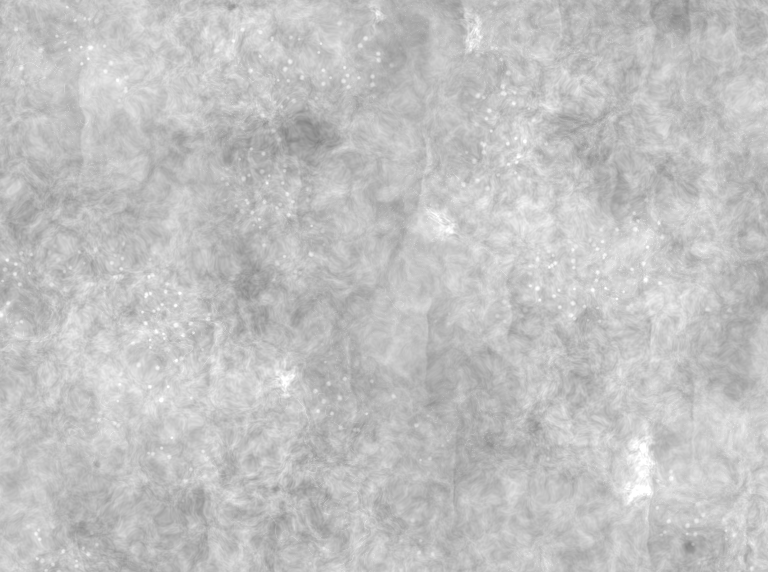
Reproduce this texture procedurally as a Shadertoy shader.

```glsl
const float BASE_GREY = 0.767;

float hash(vec2 cell, float seed) {
    uvec2 u = uvec2(ivec2(cell) + 4096) * uvec2(1597334673u, 3812015801u);
    uint h = (u.x ^ u.y) + uint(seed) * 2654435769u;
    h = (h ^ (h >> 16)) * 2246822519u;
    h = (h ^ (h >> 13)) * 3266489917u;
    return float((h ^ (h >> 16)) >> 8) / 16777216.0;
}

vec2 hash2(vec2 cell, float seed) {
    return vec2(hash(cell, seed), hash(cell, seed + 1.0));
}

mat2 rotation(float angle) {
    float c = cos(angle), s = sin(angle);
    return mat2(c, s, -s, c);
}

float cornerSlope(vec2 cell, vec2 offset, float seed) {
    float angle = 6.28319 * hash(cell, seed);
    return dot(vec2(cos(angle), sin(angle)), offset);
}

float gradientNoise(vec2 p, float seed) {
    vec2 i = floor(p), f = p - i;
    vec2 w = f * f * f * (f * (f * 6.0 - 15.0) + 10.0);
    vec2 e = vec2(1.0, 0.0);
    float low = mix(cornerSlope(i, f, seed), cornerSlope(i + e, f - e, seed), w.x);
    float high = mix(cornerSlope(i + e.yx, f - e.yx, seed), cornerSlope(i + 1.0, f - 1.0, seed), w.x);
    return mix(low, high, w.y);
}

float fbm(vec2 p, int octaves, float gain, float seed) {
    float sum = 0.0, amplitude = 1.0;
    for (int i = 0; i < octaves; i++) {
        sum += amplitude * gradientNoise(p, seed + float(i));
        p = rotation(0.6) * p * 2.03;
        amplitude *= gain;
    }
    return sum;
}

// Soft dots, one per cell at most
float dots(vec2 p, float density, float radius, float seed) {
    vec2 home = floor(p);
    float cover = 0.0;
    for (int y = -1; y <= 1; y++)
    for (int x = -1; x <= 1; x++) {
        vec2 cell = home + vec2(x, y);
        float present = step(hash(cell, seed), density);
        float r = radius * mix(0.5, 1.0, hash(cell, seed + 1.0));
        float d = length(p - cell - hash2(cell, seed + 2.0));
        cover = max(cover, present * (1.0 - smoothstep(0.2 * r, r, d)));
    }
    return cover;
}

// Upright trowel edges: shaded on one side, faintly lit on the other
float edges(vec2 p, float density, float width, float seed) {
    vec2 home = floor(p);
    float shade = 0.0;
    for (int y = -1; y <= 1; y++)
    for (int x = -1; x <= 1; x++) {
        vec2 cell = home + vec2(x, y);
        float present = step(hash(cell, seed), density);
        vec2 d = p - cell - hash2(cell, seed + 1.0);
        d.x *= hash(cell, seed + 3.0) < 0.5 ? -1.0 : 1.0;
        float side = smoothstep(-0.2 * width, 0.2 * width, d.x);
        float reach = 1.0 - smoothstep(0.15, 0.6, abs(d.y));
        shade += present * reach * exp(-abs(d.x) / width) * mix(-0.45, 1.0, side);
    }
    return shade;
}

void mainImage(out vec4 fragColor, in vec2 fragCoord) {
    vec2 p = fragCoord / iResolution.y;
    vec2 warp = vec2(fbm(p * 9.0, 3, 0.6, 11.0), fbm(p * 9.0, 3, 0.6, 21.0));
    vec2 bent = p + 0.025 * warp;

    // Cloudy tone, mottling and fine grain
    float clouds = fbm(bent * 2.4 + 3.0, 2, 0.75, 31.0);
    float mottle = fbm(bent * vec2(11.0, 10.0), 3, 0.85, 41.0);
    float grain = fbm(p * 52.0 + warp, 3, 0.8, 51.0);
    float roughness = 1.0 + 0.7 * gradientNoise(p * 3.5, 61.0);
    float grey = BASE_GREY + 0.1 * clouds + 0.08 * mottle + 0.085 * roughness * grain;

    // Short slanted pale fibres
    vec2 slanted = rotation(-0.7 + 0.8 * warp.x) * p;
    float fibres = smoothstep(0.2, 0.6, gradientNoise(slanted * vec2(28.0, 95.0), 71.0));
    grey += 0.06 * fibres * smoothstep(-0.2, 0.3, gradientNoise(p * 6.0, 72.0));

    // Ragged dark stains, a few pits and trowel edges
    float stains = smoothstep(0.15, 0.6, fbm(bent * vec2(6.5, 5.0), 3, 0.6, 81.0));
    grey -= 0.075 * stains;
    grey -= 0.14 * dots((p + 0.006 * warp) * 6.0, 0.1, 0.09, 91.0);
    grey -= 0.065 * edges((p + 0.015 * warp) * vec2(7.0, 4.5), 0.3, 0.1, 101.0);

    // Bright scuffs and clustered specks
    vec2 scuffSpace = rotation(-0.25) * (p + 0.035 * warp) * vec2(8.0, 5.0);
    grey += 0.12 * dots(scuffSpace, 0.09, 0.3, 111.0) * (1.0 + grain);
    float clusters = smoothstep(-0.05, 0.35, gradientNoise(p * 5.0, 121.0));
    grey += 0.15 * dots(p * 58.0, 0.3, 0.4, 131.0) * clusters;

    fragColor = vec4(vec3(clamp(grey, 0.0, 1.0)), 1.0);
}
```
